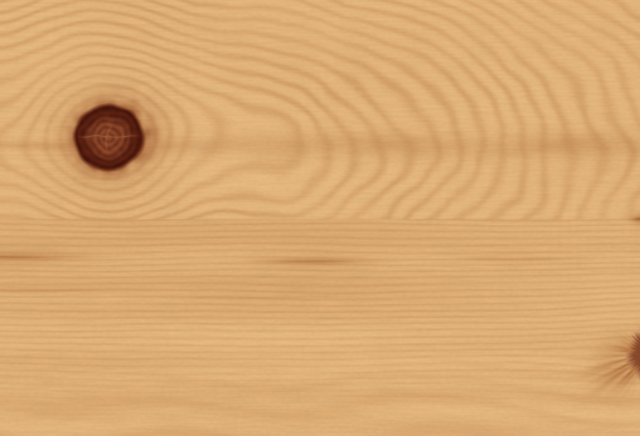
Reproduce this texture procedurally as a Shadertoy shader.

```glsl
const vec3 PALE_WOOD = vec3(0.885, 0.708, 0.488);
const vec3 RING_WOOD = vec3(0.775, 0.565, 0.345);
const vec3 STREAK_BROWN = vec3(0.66, 0.40, 0.21);
const vec3 RESIN_BROWN = vec3(0.58, 0.31, 0.16);
const vec3 KNOT_RIM = vec3(0.31, 0.10, 0.05);
const vec3 KNOT_HEART = vec3(0.49, 0.235, 0.135);
const vec3 CRACK_TAN = vec3(0.68, 0.43, 0.26);

const vec2 KNOT_POS = vec2(0.249, 0.684);
const float KNOT_RADIUS = 0.077;
const vec2 EDGE_KNOT_POS = vec2(1.490, 0.190);
const float SEAM_Y = 0.497;
const float UPPER_RINGS = 42.0;  // growth rings per canvas height
const float LOWER_RINGS = 66.0;
const float FIBRE_CONTRAST = 0.030;

// Brown streaks: centre x, centre y, half length, strength
const vec4 STREAKS[6] = vec4[6](
    vec4(0.02, 0.411, 0.20, 0.55), vec4(0.72, 0.401, 0.17, 0.50),
    vec4(1.18, 0.405, 0.20, 0.22), vec4(0.05, 0.335, 0.30, 0.22),
    vec4(0.60, 0.318, 0.30, 0.14), vec4(1.47, 0.497, 0.03, 0.80));

vec2 randomGradient(vec2 cell) {
    float a = 6.2832 * fract(sin(dot(cell, vec2(127.1, 311.7))) * 43758.5);
    return vec2(cos(a), sin(a));
}

// Gradient noise, about -0.7 to 0.7
float noise(vec2 p) {
    vec2 i = floor(p), f = p - i;
    vec2 u = f * f * f * (f * (f * 6.0 - 15.0) + 10.0);
    vec2 e = vec2(1.0, 0.0);
    float low = mix(dot(randomGradient(i), f), dot(randomGradient(i + e), f - e), u.x);
    float high = mix(dot(randomGradient(i + e.yx), f - e.yx),
                     dot(randomGradient(i + 1.0), f - 1.0), u.x);
    return mix(low, high, u.y);
}

// Soft late-wood line once per unit of phase
float ringLine(float phase) {
    float wave = 0.5 + 0.5 * cos(6.2832 * phase);
    return wave * wave;
}

// Arched rings around the knot, drawn out along the board
float upperRings(vec2 p) {
    vec2 q = p - KNOT_POS;
    float reach = abs(q.x);
    float farRatio = q.x > 0.0 ? 0.42 : 0.36;
    float ratio = mix(0.9, farRatio, smoothstep(0.06, 0.46, reach));
    q.x *= ratio;
    q.y += 0.025 * smoothstep(0.1, 0.6, reach);
    float wobble = 0.024 * noise(p * vec2(3.5, 6.0)) + 0.006 * noise(p * vec2(13.0, 16.0));
    float away = smoothstep(0.08, 0.2, length(q));
    float phase = (length(q) + wobble * (0.25 + 0.75 * away)) * UPPER_RINGS;
    float strength = 0.42 + 0.3 * noise(p * vec2(4.0, 7.0) + 9.0);
    return ringLine(phase) * strength;
}

// Fine straight grain, bulging past the knot at the right edge
float lowerRings(vec2 p) {
    vec2 q = p - EDGE_KNOT_POS;
    float bulge = exp(-q.x * q.x / 0.04 - abs(q.y) / 0.16) * q.y / (abs(q.y) + 0.05);
    float y = p.y - 0.042 * bulge + 0.014 * noise(p * vec2(1.6, 3.0) + 4.0);
    float broad = smoothstep(0.22, 0.02, p.y);
    float lines = ringLine(y * LOWER_RINGS + 0.5 * noise(vec2(p.x * 2.0, y * 18.0)));
    float arches = ringLine(y * 17.0 + 1.6 * noise(p * vec2(2.0, 5.0) + 21.0));
    float bands = noise(vec2(p.x * 0.8, y * 26.0));
    return mix(0.28 * lines, 0.26 * arches, broad) + 0.28 * bands + 0.06;
}

vec3 addKnot(vec3 wood, vec2 p, float pixel) {
    vec2 q = p - KNOT_POS;
    float d = length(q * vec2(0.97, 1.04)) + 0.006 * noise(p * 22.0);
    float side = dot(q / max(d, 0.001), normalize(vec2(0.8, 0.35)));

    // Resin stain, heaviest on the right
    float gap = max(d - KNOT_RADIUS, 0.0);
    float patches = 0.65 + 0.8 * noise(p * 38.0);
    float stain = exp(-gap / (0.013 + 0.011 * max(side, 0.0))) * patches;
    wood = mix(wood, RESIN_BROWN, clamp(stain, 0.0, 0.85));
    wood = mix(wood, STREAK_BROWN, 0.28 * exp(-gap / 0.045));

    // Concentric heart with two hairline cracks
    float r = d / KNOT_RADIUS;
    vec3 knot = mix(KNOT_HEART, KNOT_RIM, smoothstep(0.35, 0.88, r));
    knot *= 1.0 + 0.11 * cos(r * 31.0 + 2.0 * noise(p * 30.0)) + 0.16 * noise(p * 70.0);
    float flatCrack = abs(q.y - 0.003 - 0.005 * noise(p * 28.0));
    float bentCrack = abs(q.x + 0.005 - 9.0 * q.y * q.y - 0.2 * q.y);
    float cracks = exp(-flatCrack / 0.0018) * smoothstep(0.95, 0.6, r)
                 + exp(-bentCrack / 0.002) * smoothstep(0.5, 0.2, r);
    knot = mix(knot, CRACK_TAN, clamp(0.55 * cracks, 0.0, 0.6));
    float edge = 0.004 + pixel;
    return mix(wood, knot, smoothstep(edge, -edge, d - KNOT_RADIUS));
}

vec3 addEdgeKnot(vec3 wood, vec2 p) {
    vec2 q = p - EDGE_KNOT_POS;
    float r = length(q * vec2(1.0, 0.85));
    float fan = noise(vec2(atan(q.y, -q.x) * 9.0, r * 9.0));
    vec2 s = (q + vec2(0.04, 0.02)) * mat2(0.88, 0.47, -0.47, 0.88);
    float smear = exp(-dot(s * s, vec2(130.0, 420.0))) * (0.65 + 0.8 * fan);
    wood = mix(wood, STREAK_BROWN, clamp(smear, 0.0, 0.8));
    return mix(wood, KNOT_HEART, 0.85 * smoothstep(0.055, 0.030, r + 0.014 * fan));
}

void mainImage(out vec4 fragColor, in vec2 fragCoord) {
    vec2 p = fragCoord / iResolution.y;
    float pixel = 1.0 / iResolution.y;
    float seam = p.y - SEAM_Y - 0.002 * noise(vec2(p.x * 3.0, 2.0));
    float upper = smoothstep(-pixel, pixel, seam);

    // Growth rings and broad tone of the two boards
    float tone = mix(lowerRings(p), upperRings(p), upper);
    tone += 0.16 * noise(p * vec2(1.5, 4.0) + 30.0);
    tone += 0.16 * exp(-abs(seam) / 0.003) + 0.10 * (1.0 - upper) * smoothstep(0.26, 0.42, p.y);
    vec3 color = mix(PALE_WOOD, RING_WOOD, clamp(tone, -0.1, 1.0));

    // Rosy band along the pith of the upper board
    float pith = p.y - 0.668 + 0.012 * noise(vec2(p.x * 4.0, 7.0));
    float pithWidth = mix(0.010, 0.030, smoothstep(0.1, 0.8, p.x));
    float pithShade = exp(-pith * pith / (pithWidth * pithWidth));
    color = mix(color, STREAK_BROWN, pithShade * (0.22 + 0.18 * noise(p * vec2(5.0, 12.0))));

    // Tapered streaks with a soft lower side
    for (int i = 0; i < STREAKS.length(); i++) {
        vec4 s = STREAKS[i];
        vec2 q = p - s.xy;
        q.y += 0.004 * noise(vec2(p.x * 5.0, float(i)));
        float taper = exp(-2.0 * q.x * q.x / (s.z * s.z));
        float core = exp(-abs(q.y) / 0.0045) + 0.45 * exp(-abs(q.y) / 0.018);
        color = mix(color, STREAK_BROWN, clamp(s.w * taper * core, 0.0, 0.9));
    }

    color = addEdgeKnot(color, p);
    color = addKnot(color, p, pixel);

    // Fibres and pores
    float fibre = noise(p * vec2(14.0, 170.0)) + 0.7 * noise(p * vec2(90.0, 150.0));
    color *= 1.0 + FIBRE_CONTRAST * fibre;
    fragColor = vec4(color, 1.0);
}
```
